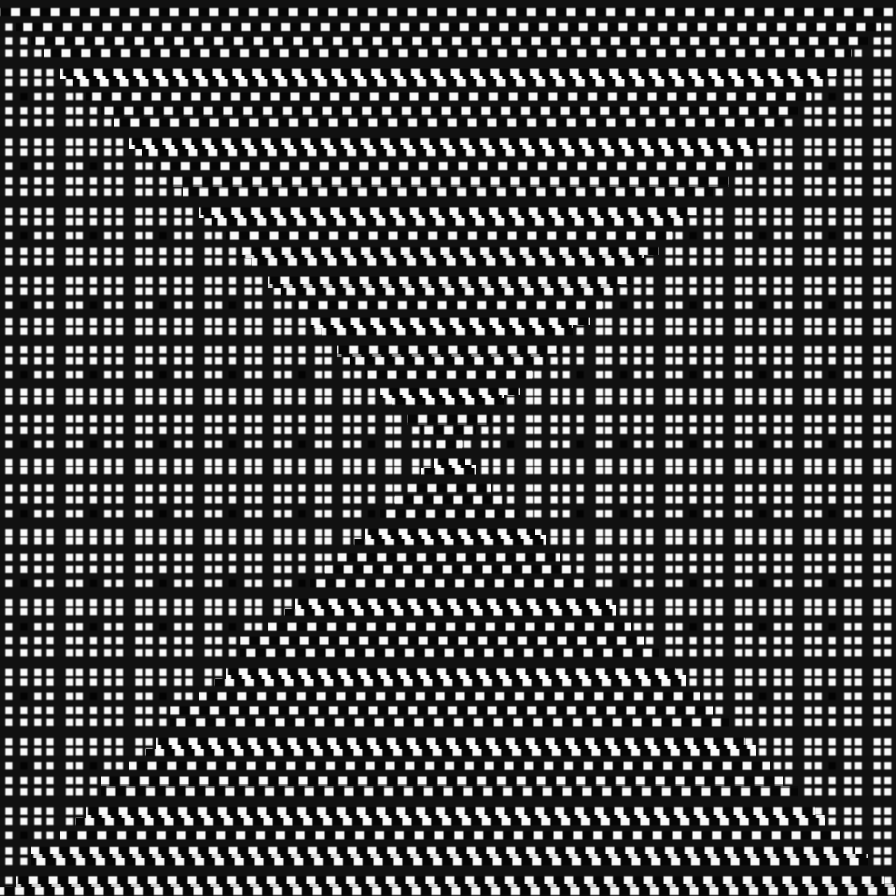
This pattern is drawn by a WebGL 2 fragment shader. Its source:

```glsl
#version 300 es
precision highp float;
// A monochrome woven field: four wedges meet at the centre.
// A quasi-periodic word of single and paired threads sets the rows everywhere,
// crossed by the same word at the sides and by stepped dots above and below.
uniform vec2 u_resolution;
out vec4 fragColor;

// Position of a thread in the quasi-periodic word.
float wordPhase(float index) {
    return fract(index * 0.6232 + 0.2824);
}

// The word starts just inside the upper and left borders.
bool isThread(float index) {
    return index > -50.5 && wordPhase(index) < 0.6232;
}

// A single thread has an empty cell on both sides.
float isSingle(float index) {
    float phase = wordPhase(index);
    return step(0.246, phase) * (1.0 - step(0.377, phase));
}

// Threads lean away from their cells, so pairs open and close over the field.
float threadCentre(float index) {
    float phase = wordPhase(index);
    float lean = 0.40 * (1.0 - smoothstep(0.10, 0.16, phase))
               + 0.25 * smoothstep(0.37, 0.48, phase)
               - 0.65 * smoothstep(0.49, 0.62, phase);
    return index + 0.5 + lean;
}

// Returns narrow coverage for grid cells, the nearest thread (halved between
// joined ones), and wide coverage with the seams of close pairs filled.
vec3 threadBand(float t) {
    float nearest = 9.0, second = 9.0;
    float nearestIndex = 0.0, secondIndex = 0.0;
    for (int i = -2; i <= 2; i++) {
        float index = floor(t) + float(i);
        if (!isThread(index)) continue;
        float d = abs(t - threadCentre(index));
        if (d < nearest) {
            second = nearest;
            secondIndex = nearestIndex;
            nearest = d;
            nearestIndex = index;
        } else if (d < second) {
            second = d;
            secondIndex = index;
        }
    }
    float narrow = 1.0 - smoothstep(0.25, 0.58, nearest);
    float wide = 1.0 - smoothstep(0.32, 0.60, nearest);
    float joined = 1.0 - smoothstep(1.15, 1.40, nearest + second);
    if (joined > 0.5 && second - nearest < 0.4) {
        nearestIndex = 0.5 * (nearestIndex + secondIndex);
    }
    return vec3(narrow, nearestIndex, max(wide, joined));
}

// Dots of one row, stepped sideways from row to row.
float steppedDots(float x, float row) {
    float period = 0.02214;
    float offset = x - 0.470 - 0.00684 * row;
    float d = abs(fract(offset / period + 0.5) - 0.5) * period;
    return 1.0 - smoothstep(0.0037, 0.0064, d);
}

void main() {
    vec2 p = gl_FragCoord.xy / u_resolution;
    p.y = 1.0 - p.y;

    // Thread coordinates, measured from near the centre.
    vec2 thread = (p - vec2(0.4874, 0.4909)) / 0.0097;
    vec3 column = threadBand(thread.x);
    vec3 row = threadBand(thread.y);
    vec2 reach = abs(vec2(column.y, row.y) + 0.5 - 1.3);

    float shade;
    if (reach.y + 0.7 > reach.x) {
        // Upper and lower wedges: dots on black rows.
        float dots = mix(0.02, 0.98, steppedDots(p.x, row.y));
        shade = mix(0.065, dots, row.z);
    } else {
        // Side wedges: a grid, with black squares where singles cross.
        float singles = isSingle(column.y) * isSingle(row.y);
        shade = mix(0.065, mix(0.98, 0.01, singles), column.x * row.x);
    }
    fragColor = vec4(vec3(shade), 1.0);
}
```
